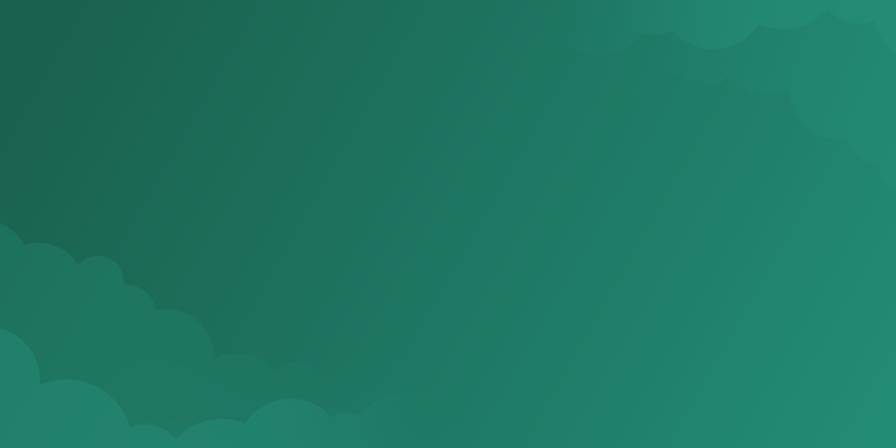
This background is drawn by a Shadertoy shader. Its source:

```glsl
// Two translucent layers of scalloped clouds over a slanted green gradient.
// A cloud bank is a union of round-topped columns; the upper right bank is
// the lower left one turned by half a circle. Units: canvas height = 1.

const vec3 DARK_GREEN = vec3(0.100, 0.385, 0.310);
const vec3 MID_GREEN = vec3(0.117, 0.460, 0.380);
const vec3 LIGHT_GREEN = vec3(0.135, 0.550, 0.450);
const vec3 CLOUD_TINT = vec3(0.150, 0.580, 0.480);

// Puffs: centre x, centre y, radius
const int BACK_COUNT = 9;
const vec3 BACK_PUFFS[BACK_COUNT] = vec3[BACK_COUNT](
    vec3(-0.039, 0.406, 0.104), vec3(0.086, 0.354, 0.104),
    vec3(0.219, 0.372, 0.057), vec3(0.281, 0.297, 0.068),
    vec3(0.372, 0.206, 0.104), vec3(0.529, 0.102, 0.109),
    vec3(0.661, 0.130, 0.062), vec3(0.750, 0.104, 0.068),
    vec3(0.828, 0.143, 0.078));

const int FRONT_COUNT = 7;
const vec3 FRONT_PUFFS[FRONT_COUNT] = vec3[FRONT_COUNT](
    vec3(-0.026, 0.154, 0.115), vec3(0.148, 0.005, 0.148),
    vec3(0.323, -0.036, 0.089), vec3(0.495, -0.073, 0.138),
    vec3(0.648, -0.010, 0.120), vec3(0.776, 0.005, 0.073),
    vec3(0.909, -0.016, 0.138));

// Distance to a disc extended downwards without end
float puffDistance(vec2 p, vec3 puff) {
    vec2 offset = p - puff.xy;
    return length(vec2(offset.x, max(offset.y, 0.0))) - puff.z;
}

// Smooth coverage of a shape from its signed distance
float coverage(float dist, float blur) {
    return 1.0 - smoothstep(-blur, blur, dist);
}

// Three-stop gradient running right and downwards
vec3 slantedGradient(vec2 p) {
    float t = dot(p, vec2(0.87, -0.50));
    vec3 color = mix(DARK_GREEN, MID_GREEN, clamp((t + 0.35) / 0.97, 0.0, 1.0));
    return mix(color, LIGHT_GREEN, clamp((t - 0.62) / 1.08, 0.0, 1.0));
}

// Both cloud layers, dissolving away from the corner
vec3 addCloudBank(vec3 color, vec2 p, float blur) {
    float back = 1e3;
    for (int i = 0; i < BACK_COUNT; i++) {
        back = min(back, puffDistance(p, BACK_PUFFS[i]));
    }
    float front = 1e3;
    for (int i = 0; i < FRONT_COUNT; i++) {
        front = min(front, puffDistance(p, FRONT_PUFFS[i]));
    }
    float backFade = 1.0 - smoothstep(0.20, 0.95, p.x);
    float frontFade = 1.0 - smoothstep(0.55, 1.05, p.x);
    color = mix(color, CLOUD_TINT, 0.27 * backFade * coverage(back, blur));
    return mix(color, CLOUD_TINT, 0.38 * frontFade * coverage(front, blur));
}

void mainImage(out vec4 fragColor, in vec2 fragCoord) {
    vec2 p = fragCoord / iResolution.y;
    float blur = 0.8 / iResolution.y;

    vec3 color = slantedGradient(p);
    color = addCloudBank(color, p, blur);

    // Half-turned bank, pushed partly off the upper right corner
    vec2 turned = vec2(2.24, 1.0) - p;
    color = addCloudBank(color, turned, blur);

    fragColor = vec4(color, 1.0);
}
```
